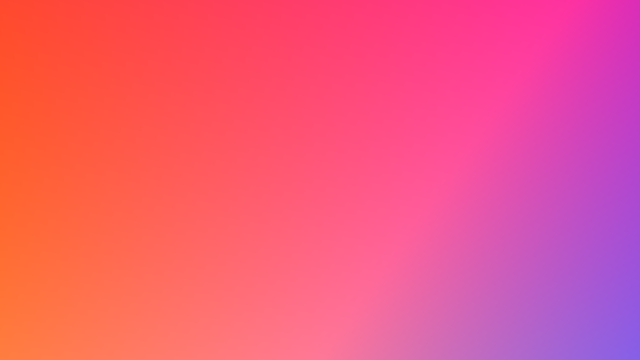
Write a Shadertoy shader that draws this background.

```glsl
// A warm diagonal gradient: orange on the left, pink along a slanted ridge,
// violet on the right. Each row blends from the left edge to the ridge and
// on to the right edge, with end colours that change with height.

const vec3 ORANGE_LOW  = vec3(1.00, 0.49, 0.25);
const vec3 ORANGE_MID  = vec3(1.00, 0.385, 0.175);
const vec3 RED_HIGH    = vec3(1.00, 0.285, 0.18);
const vec3 PINK_LOW    = vec3(1.00, 0.47, 0.59);
const vec3 PINK_HIGH   = vec3(1.00, 0.195, 0.63);
const vec3 VIOLET_LOW  = vec3(0.52, 0.375, 0.91);
const vec3 MAGENTA_HIGH = vec3(0.86, 0.175, 0.72);

// Smooth curve through three colours at t = 0, 0.5 and 1
vec3 curveThrough(vec3 low, vec3 mid, vec3 high, float t) {
    vec3 control = 2.0 * mid - 0.5 * (low + high);
    return mix(mix(low, control, t), mix(control, high, t), t);
}

// Ramp that is zero below 0 and linear above, with a rounded corner
float softRamp(float x, float radius) {
    return 0.5 * (x + sqrt(x * x + radius * radius));
}

// Blend of the three row colours on either side of the ridge
vec3 ridgeGradient(float x, float ridgeX, vec3 left, vec3 ridge, vec3 right) {
    float offset = x - ridgeX;
    float before = softRamp(-offset, 0.012) / ridgeX;
    float after = softRamp(offset, 0.012) / (1.0 - ridgeX);
    after *= 1.12 - 0.12 * after;
    return ridge + (left - ridge) * before + (right - ridge) * after;
}

void mainImage(out vec4 fragColor, in vec2 fragCoord) {
    vec2 uv = fragCoord / iResolution.xy;

    // Ridge position and end colours of this row
    float ridgeX = mix(0.50, 0.898, uv.y);
    vec3 left = curveThrough(ORANGE_LOW, ORANGE_MID, RED_HIGH, uv.y);
    vec3 ridge = mix(PINK_LOW, PINK_HIGH, uv.y);
    vec3 right = mix(VIOLET_LOW, MAGENTA_HIGH, uv.y);

    vec3 color = ridgeGradient(uv.x, ridgeX, left, ridge, right);
    fragColor = vec4(clamp(color, 0.0, 1.0), 1.0);
}
```
